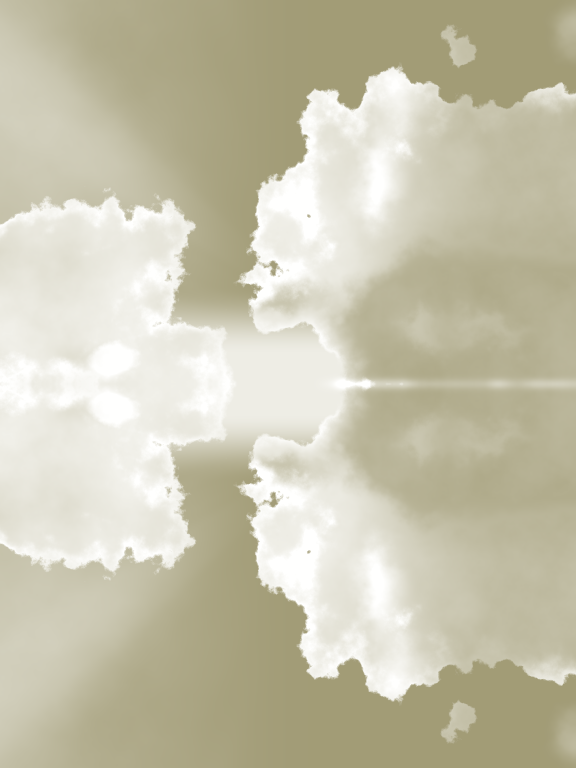
Give the GLSL for this background, as a WebGL 1 fragment shader.

```glsl
precision highp float;
// Pale sunlit clouds in an olive sky, mirrored about a horizontal axis, with soft light rays.
uniform vec2 u_resolution;

const vec3 OLIVE = vec3(0.61, 0.585, 0.43);
const vec3 WHITE = vec3(1.0, 1.0, 0.995);

float hash(vec2 p) {
  vec3 q = fract(vec3(p.xyx) * 0.1031);
  q += dot(q, q.yzx + 33.33);
  return fract((q.x + q.y) * q.z);
}

float noise(vec2 p) {
  vec2 i = floor(p), f = fract(p);
  f = f * f * (3.0 - 2.0 * f);
  return mix(mix(hash(i), hash(i + vec2(1, 0)), f.x),
             mix(hash(i + vec2(0, 1)), hash(i + vec2(1, 1)), f.x), f.y);
}

float fbm(vec2 p) {
  float sum = 0.0, amp = 0.5;
  for (int i = 0; i < 6; i++) {
    sum += amp * noise(p);
    p = mat2(1.6, 1.2, -1.2, 1.6) * p + 7.3;
    amp *= 0.52;
  }
  return sum;
}

// Approximate signed distance to an ellipse.
float puff(vec2 p, vec2 center, vec2 radius) {
  return (length((p - center) / radius) - 1.0) * min(radius.x, radius.y);
}

// Smooth union of two distances.
float join(float a, float b) {
  float k = 0.025, h = max(k - abs(a - b), 0.0) / k;
  return min(a, b) - h * h * k * 0.25;
}

float glow(vec2 p, vec2 center, vec2 radius) {
  vec2 d = (p - center) / radius;
  return exp(-dot(d, d));
}

float leftCloud(vec2 p) {
  float d = puff(p, vec2(0.06, 0.14), vec2(0.25, 0.15));
  d = join(d, puff(p, vec2(0.20, 0.19), vec2(0.10, 0.12)));
  d = join(d, puff(p, vec2(0.255, 0.263), vec2(0.064, 0.055)));
  d = join(d, puff(p, vec2(0.14, 0.25), vec2(0.09, 0.066)));
  d = join(d, puff(p, vec2(0.04, 0.26), vec2(0.06, 0.045)));
  d = join(d, puff(p, vec2(0.31, 0.055), vec2(0.07, 0.053)));
  // Pointed tip on the axis.
  vec2 tip = abs(p - vec2(0.28, 0.0)) / vec2(0.135, 0.13);
  return join(d, (tip.x + tip.y - 1.0) * 0.09);
}

float rightCloud(vec2 p) {
  float d = puff(p, vec2(0.85, 0.22), vec2(0.36, 0.28));
  d = join(d, puff(p, vec2(0.62, 0.32), vec2(0.13, 0.12)));
  d = join(d, puff(p, vec2(0.575, 0.44), vec2(0.05, 0.068)));
  d = join(d, puff(p, vec2(0.70, 0.45), vec2(0.095, 0.092)));
  d = join(d, puff(p, vec2(0.505, 0.27), vec2(0.07, 0.075)));
  d = join(d, puff(p, vec2(0.49, 0.15), vec2(0.073, 0.058)));
  d = join(d, puff(p, vec2(1.0, 0.40), vec2(0.14, 0.112)));
  return min(d, puff(p, vec2(0.797, 0.572), vec2(0.014, 0.020)));
}

// Brightness of the sky: left side light, one broad ray, central haze.
float skyTone(vec2 p, float wisps) {
  vec2 toSun = vec2(0.6, 0.09) - p;
  float angle = atan(-toSun.y, max(toSun.x, 0.001));
  float ray = exp(-pow((angle - 0.56) / 0.20, 2.0));
  float tone = mix(0.30, 0.06, smoothstep(0.0, 0.56, p.x));
  tone += 0.20 * ray * (1.0 - smoothstep(0.2, 0.45, p.x));
  tone += 0.05 * (noise(vec2(angle * 14.0, 2.0)) - 0.5) * (1.0 - smoothstep(0.3, 0.5, p.x));
  tone += 0.22 * (wisps - 0.5) * (1.0 - smoothstep(0.1, 0.5, p.x));
  tone += 0.28 * smoothstep(0.09, 0.02, length(p - vec2(1.0, 0.63)) + 0.15 * (wisps - 0.5));
  return mix(tone, 0.83, 1.0 - smoothstep(0.05, 0.17, p.y));
}

float leftTone(vec2 p, float depth, float billow, float fine) {
  float rim = 1.0 - smoothstep(0.0, 0.045, depth);
  float tone = 0.78 + rim * (0.15 + 0.4 * (fine - 0.5)) + 0.28 * (billow - 0.5);
  tone += 0.10 * glow(p, vec2(0.36, 0.02), vec2(0.09, 0.07));
  tone -= 0.10 * glow(p, vec2(0.13, 0.045), vec2(0.04, 0.018));
  float knot = puff(p, vec2(0.19, 0.042), vec2(0.032, 0.022)) + 0.05 * (fine - 0.5);
  tone += 0.18 * smoothstep(0.008, -0.008, knot);
  return tone + 0.15 * glow(p, vec2(0.0), vec2(0.03, 0.015));
}

float rightTone(vec2 p, float depth, float billow, float fine) {
  float tone = mix(0.80, 0.36, smoothstep(0.50, 0.86, p.x));
  float rim = 1.0 - smoothstep(0.0, 0.06, depth);
  tone += rim * (0.20 + 0.6 * (fine - 0.5)) * mix(1.0, 0.2, smoothstep(0.72, 0.82, p.x));
  tone += 0.4 * rim * smoothstep(0.88, 0.94, p.x) * smoothstep(0.46, 0.5, p.y);
  vec2 bent = p + 0.09 * (vec2(billow, fine) - 0.5);
  tone += 0.38 * glow(bent, vec2(0.67, 0.36), vec2(0.035, 0.06));
  tone += 0.32 * glow(bent, vec2(0.70, 0.49), vec2(0.05, 0.06));
  // Shaded underside and its paler spots.
  float ridge = 0.11 + 0.13 * smoothstep(0.56, 0.76, p.x) + 0.16 * (billow - 0.5);
  float shade = smoothstep(0.03, -0.03, p.y - ridge) * smoothstep(0.55, 0.64, p.x + 0.15 * (billow - 0.5));
  tone = mix(tone, 0.23, 0.9 * shade);
  tone += 0.16 * glow(bent, vec2(0.737, 0.088), vec2(0.035, 0.025));
  tone += 0.12 * glow(bent, vec2(0.86, 0.09), vec2(0.06, 0.025));
  tone -= 0.36 * glow(bent, vec2(0.50, 0.13), vec2(0.075, 0.024));
  return tone + 0.26 * (billow - 0.5);
}

void main() {
  vec2 p = gl_FragCoord.xy / u_resolution.x;
  p.y = abs(p.y - 0.5 * u_resolution.y / u_resolution.x);

  // Ragged edges come from displaced distances; they blur inside the haze.
  float billow = fbm(p * 9.0 + 3.0);
  float fine = fbm(p * 26.0 + 11.0);
  float ragged = 0.085 * (fine - 0.5) + 0.04 * (billow - 0.5);
  float haze = 1.0 - smoothstep(0.04, 0.12, p.y);
  float soft = 0.004 + 0.7 / u_resolution.x + 0.006 * haze;
  float left = leftCloud(p) + ragged;
  float right = rightCloud(p) + ragged;

  float tone = skyTone(p, fbm(p * 5.0));
  tone = mix(tone, rightTone(p, -right, billow, fine), smoothstep(soft, -soft, right));
  tone = mix(tone, leftTone(p, -left, billow, fine), smoothstep(soft, -soft, left));

  // Bright seam along the mirror axis.
  float seam = exp(-pow(p.y / 0.009, 2.0)) * smoothstep(0.54, 0.64, p.x);
  tone += seam * mix(0.42, 0.2, smoothstep(0.62, 0.9, p.x)) * (0.5 + noise(vec2(p.x * 30.0, 1.0)));
  gl_FragColor = vec4(mix(OLIVE, WHITE, clamp(tone, 0.0, 1.0)), 1.0);
}
```
